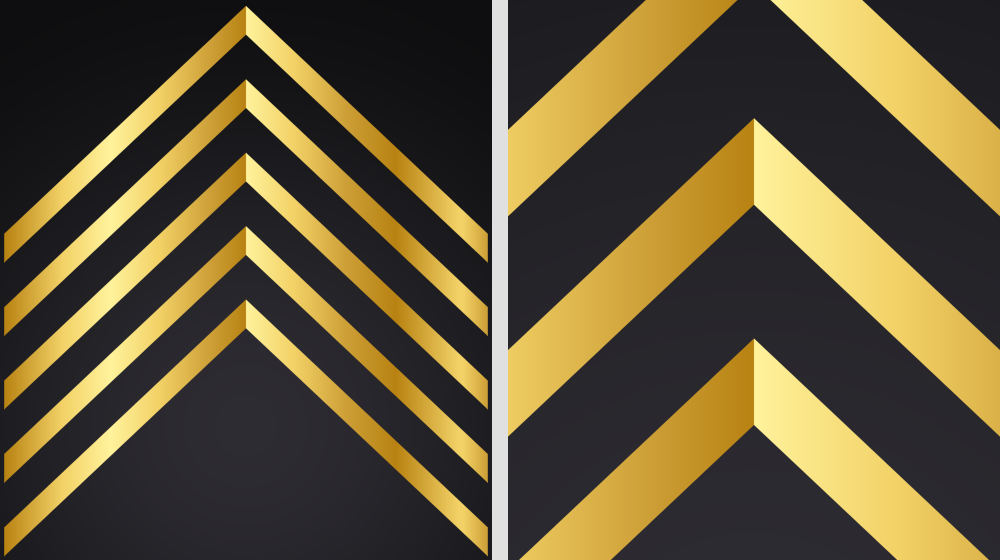
Left: the whole. Right: its middle third, enlarged.
This pattern is drawn by a WebGL 2 fragment shader. Its source:

```glsl
#version 300 es
precision highp float;

uniform vec2 u_resolution;
out vec4 fragColor;

// Layout, in units of the canvas height
const float COUNT = 5.0;
const float SPACING = 0.1311;
const float THICKNESS = 0.0515;   // measured vertically
const float APEX_Y = 0.9896;
const float SLOPE = 0.9426;
const float HALF_WIDTH = 0.4318;
const vec2 GLOW_CENTER = vec2(0.0, 0.24);
const float GLOW_RADIUS = 0.85;

// Palette
const vec3 GOLD_DARK = vec3(0.72, 0.51, 0.07);
const vec3 GOLD_MID = vec3(0.80, 0.62, 0.21);
const vec3 GOLD_LIGHT = vec3(0.95, 0.82, 0.40);
const vec3 GOLD_SHINE = vec3(1.00, 0.95, 0.61);
const vec3 NIGHT_CENTER = vec3(0.178, 0.172, 0.197);
const vec3 NIGHT_EDGE = vec3(0.055, 0.055, 0.062);

// Linear blend towards a colour stop between positions a and b
vec3 stop(vec3 color, vec3 next, float a, float b, float t) {
    return mix(color, next, clamp((t - a) / (b - a), 0.0, 1.0));
}

// Gold ramps, t runs from the ridge (0) to the outer end (1)
vec3 leftGold(float t) {
    vec3 c = stop(GOLD_DARK, GOLD_MID, 0.0, 0.14, t);
    c = stop(c, GOLD_LIGHT, 0.14, 0.36, t);
    c = stop(c, GOLD_SHINE, 0.36, 0.56, t);
    c = stop(c, GOLD_LIGHT, 0.56, 0.76, t);
    return stop(c, GOLD_DARK, 0.76, 1.0, t);
}

vec3 rightGold(float t) {
    vec3 c = stop(GOLD_SHINE, GOLD_LIGHT, 0.0, 0.20, t);
    c = stop(c, GOLD_MID, 0.20, 0.42, t);
    c = stop(c, GOLD_DARK, 0.42, 0.62, t);
    c = stop(c, GOLD_LIGHT, 0.62, 0.88, t);
    return stop(c, GOLD_MID, 0.90, 1.0, t);
}

// Signed distance to the nearest chevron band, cut off at both ends
float chevrons(vec2 p) {
    float depth = APEX_Y - 0.5 * THICKNESS - SLOPE * abs(p.x) - p.y;
    float row = clamp(round(depth / SPACING), 0.0, COUNT - 1.0);
    float band = abs(depth - row * SPACING) - 0.5 * THICKNESS;
    return max(band / length(vec2(1.0, SLOPE)), abs(p.x) - HALF_WIDTH);
}

void main() {
    float pixel = 1.0 / u_resolution.y;
    vec2 p = (gl_FragCoord.xy - vec2(0.5 * u_resolution.x, 0.0)) * pixel;

    // Dark backdrop with a soft glow
    float glow = length(p - GLOW_CENTER) / GLOW_RADIUS;
    vec3 color = mix(NIGHT_CENTER, NIGHT_EDGE, smoothstep(0.0, 1.0, glow));

    // Folded metal, the two sides meeting at a crisp ridge
    float t = abs(p.x) / HALF_WIDTH;
    float side = smoothstep(-0.7 * pixel, 0.7 * pixel, p.x);
    vec3 gold = mix(leftGold(t), rightGold(t), side);

    float cover = 1.0 - smoothstep(-0.7 * pixel, 0.7 * pixel, chevrons(p));
    fragColor = vec4(mix(color, gold, cover), 1.0);
}
```
